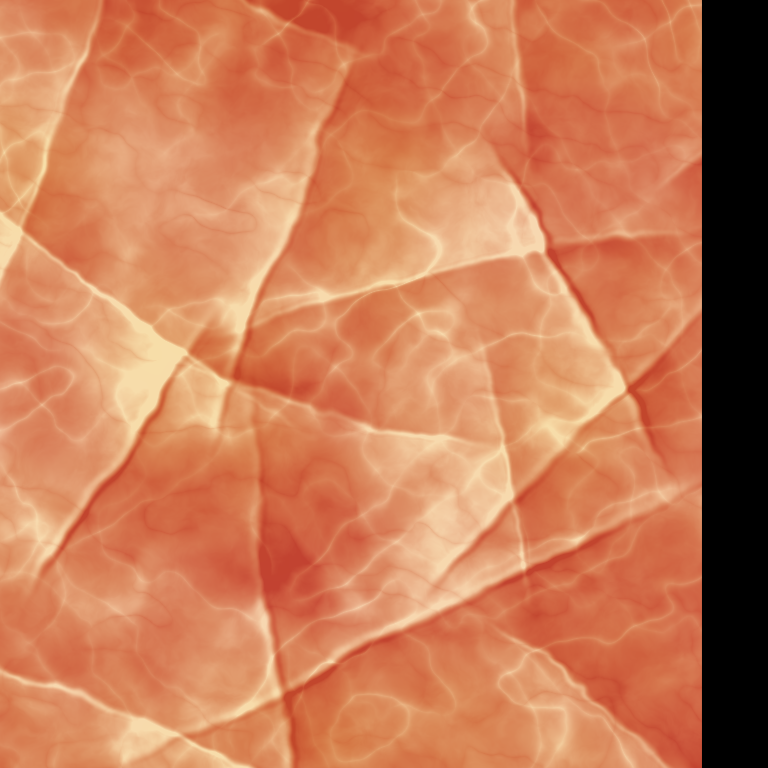
Reproduce this texture procedurally as a WebGL 1 fragment shader.

```glsl
precision highp float;
uniform vec2 u_resolution;

const float PAPER_EDGE = 0.914;
const float BASE_TONE = 0.52;
const float CLOUD_SCALE = 3.2;
const float CLOUD_AMOUNT = 1.25;
const float FACET_WIDTH = 0.075;
const float FACET_AMOUNT = 0.24;
const float GROOVE_WIDTH = 0.0048;
const float GROOVE_AMOUNT = 0.62;
const float RIDGE_WIDTH = 0.0042;
const float RIDGE_AMOUNT = 0.48;
const float WISP_SCALE = 17.0;
const float WISP_AMOUNT = 0.34;
const float GRAIN_AMOUNT = 0.22;
const float CELLS = 4.0;
const int CREASES = 16;

const vec3 DEEP = vec3(0.76, 0.27, 0.18);
const vec3 RED = vec3(0.81, 0.37, 0.24);
const vec3 CORAL = vec3(0.84, 0.47, 0.31);
const vec3 TAN = vec3(0.87, 0.57, 0.40);
const vec3 PALE = vec3(0.92, 0.70, 0.53);
const vec3 CREAM = vec3(0.97, 0.85, 0.68);

float hash(vec2 p) {
  vec3 q = fract(vec3(p.xyx) * 0.1031);
  q += dot(q, q.yzx + 33.33);
  return fract((q.x + q.y) * q.z);
}

float noise(vec2 p) {
  vec2 cell = floor(p);
  vec2 f = fract(p);
  f = f * f * f * (f * (f * 6.0 - 15.0) + 10.0);
  float low = mix(hash(cell), hash(cell + vec2(1.0, 0.0)), f.x);
  float high = mix(hash(cell + vec2(0.0, 1.0)), hash(cell + 1.0), f.x);
  return mix(low, high, f.y);
}

float fbm(vec2 p) {
  float sum = 0.0;
  float weight = 0.53;
  for (int i = 0; i < 4; i++) {
    sum += weight * noise(p);
    p = mat2(1.6, 1.2, -1.2, 1.6) * p + 17.3;
    weight *= 0.5;
  }
  return sum;
}

vec2 warp(vec2 p) {
  return vec2(fbm(p), fbm(p + 41.7)) - 0.5;
}

// Thin curved fibres: ridges of a stretched, warped noise
float wisps(vec2 p, float angle) {
  vec2 along = vec2(cos(angle), sin(angle));
  vec2 q = p + 0.13 * warp(p * 6.0 + angle);
  q = vec2(dot(q, along) * 0.5, dot(q, vec2(-along.y, along.x)));
  float ridge = 1.0 - abs(2.0 * noise(q * WISP_SCALE + angle * 9.0) - 1.0);
  return pow(ridge, 5.0);
}

// Folds: each tilts the paper to its two sides and leaves a groove or a ridge
float creaseTone(vec2 p) {
  float tone = 0.0;
  vec2 bent = p + 0.035 * warp(p * 7.0) + 0.004 * (noise(p * 55.0) - 0.5);
  for (int i = 0; i < CREASES; i++) {
    float id = float(i);
    vec2 seed = vec2(id * 7.0 + 3.0, id * 3.0 + 11.0);
    vec2 jitter = vec2(hash(seed), hash(seed + 5.0));
    vec2 center = (vec2(mod(id, CELLS), floor(id / CELLS)) + jitter) / CELLS;
    float angle = 3.14159 * fract(id * 0.618 + 0.82 + 0.15 * hash(seed + 9.0));
    vec2 dir = vec2(cos(angle), sin(angle));
    vec2 rel = bent - center;
    float along = dot(rel, dir);
    float across = dot(rel, vec2(-dir.y, dir.x));
    across += (hash(seed + 13.0) - 0.5) * 0.5 * along * along;
    float reach = mix(0.17, 0.55, hash(seed + 17.0));
    float fade = 1.0 - smoothstep(0.45, 1.0, abs(along) / reach);
    float wear = fade * (0.45 + 0.75 * noise(vec2(along * 13.0, id * 5.0)));

    float tilt = clamp(across / 0.008, -1.0, 1.0);
    tone += FACET_AMOUNT * fade * tilt * exp(-abs(across) / FACET_WIDTH);

    float groove = exp(-pow(abs(across) / GROOVE_WIDTH, 2.0));
    float rim = exp(-pow(abs(across - 0.011) / 0.006, 2.0));
    float ridge = exp(-pow(abs(across) / RIDGE_WIDTH, 2.0));
    float isGroove = step(0.48, hash(seed + 23.0));
    float grooveTone = 0.25 * rim - GROOVE_AMOUNT * groove;
    tone += wear * mix(RIDGE_AMOUNT * ridge, grooveTone, isGroove);
  }
  return tone;
}

vec3 paperColor(float tone) {
  float t = clamp(tone, 0.0, 1.25) * 4.0;
  vec3 color = mix(DEEP, RED, clamp(t, 0.0, 1.0));
  color = mix(color, CORAL, clamp(t - 1.0, 0.0, 1.0));
  color = mix(color, TAN, clamp(t - 2.0, 0.0, 1.0));
  color = mix(color, PALE, clamp(t - 3.0, 0.0, 1.0));
  return mix(color, CREAM, clamp(t - 4.0, 0.0, 1.0));
}

void main() {
  vec2 p = gl_FragCoord.xy / u_resolution;

  // Soft clouds, folds, fibres and grain
  float cloud = fbm(p * CLOUD_SCALE + 0.9 * warp(p * 4.0 + 8.0)) - 0.5;
  float tone = BASE_TONE + CLOUD_AMOUNT * cloud + creaseTone(p);
  float cover = 0.35 + 0.9 * noise(p * 5.0 + 31.0);
  tone += WISP_AMOUNT * cover * (wisps(p, 0.6) - 0.25);
  tone += 0.7 * WISP_AMOUNT * cover * (wisps(p, 2.2) - 0.25);
  tone -= 0.4 * WISP_AMOUNT * (wisps(p * 1.4, 2.8) - 0.25);
  tone += GRAIN_AMOUNT * (fbm(p * 48.0 + 2.0 * warp(p * 20.0)) - 0.5);

  // Drift between golden and pink dye
  vec3 color = paperColor(tone);
  color += vec3(0.0, 0.05, -0.06) * (fbm(p * 4.0 + 63.0) - 0.5);

  float paper = clamp((PAPER_EDGE - p.x) * u_resolution.x + 0.5, 0.0, 1.0);
  gl_FragColor = vec4(color * paper, 1.0);
}
```
